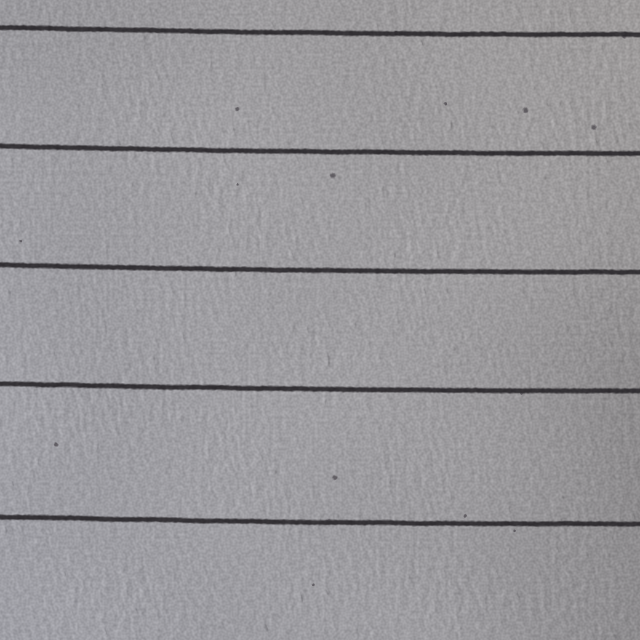
Reproduce this texture procedurally as a three.js fragment shader.

```glsl
varying vec2 vUv;

const vec3 PAPER = vec3(0.622, 0.616, 0.626);
const vec3 COOL_TINT = vec3(-0.010, -0.003, 0.014);
const vec3 INK = vec3(0.185, 0.175, 0.190);

const int LINE_COUNT = 5;
const float TOP_LINE = 0.957;
const float LINE_SPACING = 0.1855;
const float LAST_GAP = 0.0225;      // extra space above the lowest line
const float LINE_SLOPE = 0.0228;
const float LINE_BOW = 0.0117;
const float LINE_HALF_WIDTH = 0.0037;
const float LINE_SOFTNESS = 0.0021;
const float LINE_WOBBLE = 0.0011;

const vec2 FIBRE_SCALE = vec2(92.0, 34.0);
const float FIBRE_LEAN = 0.16;
const float FIBRE_RELIEF = 0.055;
const float PIT_DEPTH = 0.10;
const float GRAIN_SCALE = 240.0;
const float GRAIN_DEPTH = 0.065;
const float SPECK_CELLS = 9.0;
const float SPECK_CHANCE = 0.13;

float hash(vec2 p) {
  return fract(sin(dot(p, vec2(127.1, 311.7))) * 43758.5);
}

vec2 gradientAt(vec2 cell) {
  float angle = 6.28318 * hash(cell);
  return vec2(cos(angle), sin(angle));
}

float gradientNoise(vec2 p) {
  vec2 i = floor(p);
  vec2 f = p - i;
  vec2 u = f * f * f * (f * (f * 6.0 - 15.0) + 10.0);
  vec2 e = vec2(1.0, 0.0);
  float low = mix(dot(gradientAt(i), f), dot(gradientAt(i + e), f - e), u.x);
  float high = mix(dot(gradientAt(i + e.yx), f - e.yx),
                   dot(gradientAt(i + e.xx), f - e.xx), u.x);
  return mix(low, high, u.y);
}

// Height of the pressed fibres, stretched upright
float fibreHeight(vec2 uv) {
  vec2 p = vec2(uv.x + FIBRE_LEAN * uv.y, uv.y) * FIBRE_SCALE;
  p.x += 0.6 * gradientNoise(uv * 28.0);
  return gradientNoise(p) + 0.5 * gradientNoise(p * vec2(1.9, 2.3) + 17.0);
}

// Broad light falloff, darkest at the lower right edge
float shading(vec2 uv) {
  float edge = smoothstep(0.65, 1.05, uv.x) * (1.0 - smoothstep(0.25, 0.95, uv.y));
  float corner = smoothstep(0.8, 1.0, uv.y) * (1.0 - uv.x);
  return 0.018 * (0.5 - uv.x) - 0.065 * edge - 0.025 * corner
       + 0.020 * gradientNoise(uv * 4.0 + 3.0);
}

float specks(vec2 uv) {
  vec2 p = uv * SPECK_CELLS;
  vec2 cell = floor(p);
  vec2 centre = 0.2 + 0.6 * vec2(hash(cell + 5.3), hash(cell + 9.1));
  float radius = mix(0.018, 0.045, hash(cell + 2.7));
  float present = step(hash(cell + 31.0), SPECK_CHANCE);
  float dist = length(p - cell - centre) + 0.012 * gradientNoise(p * 30.0);
  return present * (1.0 - smoothstep(radius * 0.4, radius * 1.3, dist));
}

// Slightly bowed ruled lines with rough ink edges
float ruledLines(vec2 uv) {
  float ink = 0.0;
  float sag = LINE_SLOPE * uv.x - LINE_BOW * uv.x * uv.x;
  for (int i = 0; i < LINE_COUNT; i++) {
    float n = float(i);
    float y = TOP_LINE - LINE_SPACING * n - sag;
    y -= LAST_GAP * step(float(LINE_COUNT) - 1.5, n);
    y += LINE_WOBBLE * gradientNoise(vec2(uv.x * 22.0, n * 7.3 + 0.4));
    float dist = abs(uv.y - y) + LINE_WOBBLE * gradientNoise(uv * 150.0);
    float cover = 1.0 - smoothstep(LINE_HALF_WIDTH - LINE_SOFTNESS,
                                   LINE_HALF_WIDTH + LINE_SOFTNESS, dist);
    ink = max(ink, cover);
  }
  return ink * (0.96 + 0.08 * gradientNoise(uv * vec2(70.0, 120.0)));
}

void main() {
  // Fibre relief lit from the left
  float height = fibreHeight(vUv);
  float relief = height - fibreHeight(vUv + vec2(0.0035, -0.0015));
  float patches = 0.85 + 0.8 * gradientNoise(vUv * 7.0);
  float pits = smoothstep(0.5, 0.95, -height) * patches;

  // Fine paper grain
  float grain = gradientNoise(vUv * GRAIN_SCALE)
              + 0.6 * gradientNoise(vUv * GRAIN_SCALE * 0.5 + 40.0);

  vec3 color = PAPER + shading(vUv);
  color += COOL_TINT * (1.0 - vUv.x - 0.6 * vUv.y);
  color += FIBRE_RELIEF * patches * relief + GRAIN_DEPTH * grain - PIT_DEPTH * pits;
  color = mix(color, INK * 1.6, 0.75 * specks(vUv));

  color = mix(color, INK + 0.02 * grain, ruledLines(vUv));
  gl_FragColor = vec4(color, 1.0);
}
```
